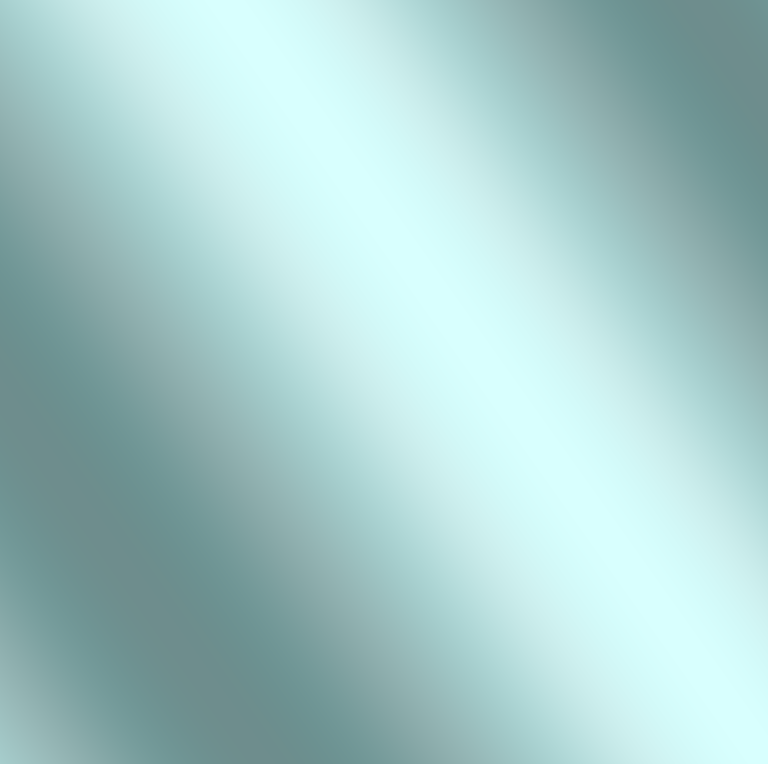
This background is drawn by a WebGL 2 fragment shader. Its source:

```glsl
#version 300 es
precision highp float;
// Soft diagonal satin sheen: one bright aqua fold between two grey-teal shadows.

#define RIDGE_TOP 0.293    // where the bright ridge meets the top edge
#define RIDGE_LEAN 0.708   // rightward drift of the ridge over the full height
#define LEFT_REACH 0.65    // horizontal distance from ridge to left shadow
#define RIGHT_REACH 0.606  // horizontal distance from ridge to right shadow
#define TINT_PERIOD 0.385  // spacing of the faint grey and teal alternation
#define TINT_AMOUNT 0.013
#define SHADOW_COLOR vec3(0.418, 0.553, 0.551)
#define LIGHT_COLOR vec3(0.848, 1.0, 0.996)

const float PI = 3.14159265;

uniform vec2 u_resolution;
out vec4 fragColor;

// Distance across the folds: 0 on the ridge, 1 at the shadow centres.
float foldDistance(vec2 uv) {
    float offset = uv.x - RIDGE_TOP - RIDGE_LEAN * (1.0 - uv.y);
    return offset < 0.0 ? -offset / LEFT_REACH : offset / RIGHT_REACH;
}

// Cosine falloff from light to shadow and back.
vec3 sheen(float fold) {
    float light = 0.5 + 0.5 * cos(PI * fold);
    return mix(SHADOW_COLOR, LIGHT_COLOR, light);
}

// Slight warm and cool drift in the red channel, faded out on the ridge.
float tintDrift(float fold) {
    float wave = cos(2.0 * PI * (fold - 0.25) / TINT_PERIOD);
    return TINT_AMOUNT * wave * smoothstep(0.0, 0.25, fold);
}

void main() {
    vec2 uv = gl_FragCoord.xy / u_resolution;
    float fold = foldDistance(uv);
    vec3 color = sheen(fold);
    color.r += tintDrift(fold);
    fragColor = vec4(clamp(color, 0.0, 1.0), 1.0);
}
```
